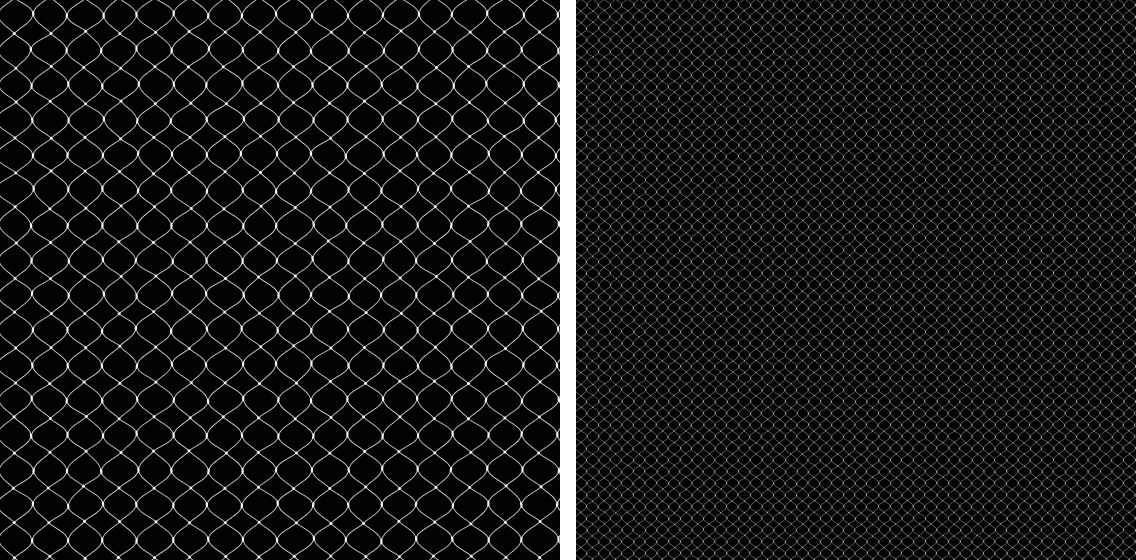
Left, the tile; right, the same tile 3 across and 3 down.
This pattern is drawn by a Shadertoy shader. Its source:

```glsl
// Pale wire netting on black: a square grid of upright twists, joined to
// half-step knots by ogee-curved wires. Joints are jittered by a wrapping hash,
// and each wire is an analytic curve distance, so the sheet tiles seamlessly.

#define REPEATS 16.0                // cells across and down
#define PHASE vec2(0.925, 0.575)    // grid offset, in cells
#define JITTER 0.045                // largest joint shift, in cells
#define WIRE_HALF 0.0125            // half width of a wire
#define TWIST_GAP 0.012             // wire offset from a twist centre
#define TWIST_RADII vec2(0.033, 0.088)
#define TWIST_LEAN 0.18             // largest slant of a twist
#define KNOT_RADIUS 0.043
#define WIRE_TONE 0.84
#define JOINT_TONE 0.97
#define GROUND_TONE 0.008

// Hash of a cell index that wraps at the edges of the sheet
vec2 wrapHash(vec2 cell, float seed) {
    vec2 id = mod(cell, REPEATS);
    vec3 q = fract(vec3(id.xyx + seed) * vec3(0.1031, 0.1030, 0.0973));
    q += dot(q, q.yzx + 33.33);
    return fract((q.xx + q.yz) * q.zy);
}

vec2 twistCentre(vec2 cell) {
    return cell + JITTER * (2.0 * wrapHash(cell, 3.7) - 1.0);
}

vec2 knotCentre(vec2 cell) {
    return cell + 0.5 + JITTER * (2.0 * wrapHash(cell, 41.3) - 1.0);
}

// Ogee from a (upright) to b (slanted): x is a quartic in relative height
float wireDistance(vec2 p, vec2 a, vec2 b) {
    vec2 span = b - a;
    float u = clamp((p.y - a.y) / span.y, 0.0, 1.0);
    float bend = u * u * (1.18 + u * (0.74 - 0.92 * u));
    float slope = u * (2.36 + u * (2.22 - 3.68 * u)) * span.x / span.y;
    vec2 gap = p - a - span * vec2(bend, u);
    return length(vec2(gap.x * inversesqrt(1.0 + slope * slope), gap.y));
}

float ellipseDistance(vec2 p, vec2 radii) {
    float k = length(p / radii);
    return k * (k - 1.0) / max(length(p / (radii * radii)), 0.0001);
}

float coverage(float signedDistance, float pixel) {
    return clamp(0.5 - signedDistance / pixel, 0.0, 1.0);
}

void mainImage(out vec4 fragColor, in vec2 fragCoord) {
    vec2 p = fragCoord / iResolution.xy * REPEATS - PHASE;
    float pixel = REPEATS / min(iResolution.x, iResolution.y);
    vec2 home = floor(p + 0.5);
    float light = 0.0;

    for (int j = -1; j <= 1; j++)
    for (int i = -1; i <= 1; i++) {
        vec2 cell = home + vec2(i, j);
        vec2 twist = twistCentre(cell);

        // Four wires leave every twist
        for (int k = 0; k < 4; k++) {
            vec2 corner = vec2(k & 1, k >> 1);
            vec2 knot = knotCentre(cell + corner - 1.0);
            vec2 start = twist + vec2((2.0 * corner.x - 1.0) * TWIST_GAP, 0.0);
            float wire = wireDistance(p, start, knot) - WIRE_HALF;
            float tone = WIRE_TONE + 0.12 * (wrapHash(cell, 71.9 + float(k)).x - 0.5);
            light = max(light, tone * coverage(wire, pixel));
        }

        // Bright joints: a slanted twist and a round knot
        vec2 q = p - twist;
        q.x -= q.y * TWIST_LEAN * (2.0 * wrapHash(cell, 97.1).x - 1.0);
        float joint = min(ellipseDistance(q, TWIST_RADII),
                          length(p - knotCentre(cell)) - KNOT_RADIUS);
        light = max(light, JOINT_TONE * coverage(joint, pixel));
    }

    fragColor = vec4(vec3(max(light, GROUND_TONE)), 1.0);
}
```
